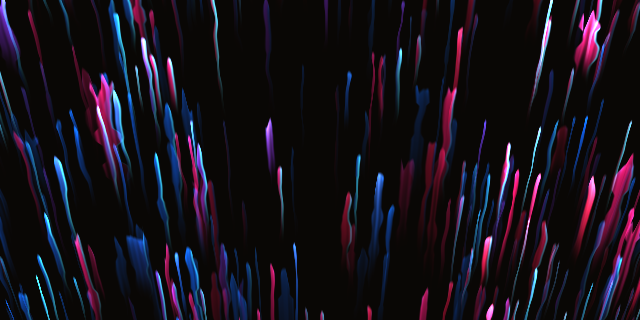
Reproduce this background procedurally as a Shadertoy shader.

```glsl
// Neon streaks in the dark: clustered pink, violet and blue columns with jagged
// heads and fading tails, all leaning toward a point far below the canvas.
// Each layer splits a fan-shaped space into cells; a cell holds at most one streak.

const int   LAYERS        = 6;
const float VANISH_DEPTH  = 2.7;    // distance of the vanishing point below the canvas
const float COLUMN_WIDTH  = 0.034;  // column width of the finest layer
const float LAYER_GROWTH  = 1.3;    // width ratio between successive layers
const float CELL_HEIGHT   = 0.46;
const float DENSITY       = 0.88;
const float BRIGHTNESS    = 1.2;
const float RIDGE_FREQ    = 120.0;  // fine lines running along the streaks
const float EDGE_SOFTNESS = 0.008;
const vec3  BACKGROUND    = vec3(0.037, 0.027, 0.018);
const vec3  PINK          = vec3(0.88, 0.07, 0.42);
const vec3  CRIMSON       = vec3(0.82, 0.05, 0.24);
const vec3  VIOLET        = vec3(0.40, 0.13, 0.72);
const vec3  BLUE          = vec3(0.02, 0.24, 0.64);
const vec3  CYAN          = vec3(0.22, 0.85, 0.98);

float hash(vec2 p) {
    return fract(sin(dot(p, vec2(127.1, 311.7))) * 43758.5453);
}

float noise1(float x, float seed) {
    float i = floor(x), f = fract(x);
    f = f * f * (3.0 - 2.0 * f);
    return mix(hash(vec2(i, seed)), hash(vec2(i + 1.0, seed)), f);
}

float noise2(vec2 p) {
    vec2 i = floor(p), f = fract(p);
    f = f * f * (3.0 - 2.0 * f);
    return mix(mix(hash(i), hash(i + vec2(1, 0)), f.x),
               mix(hash(i + vec2(0, 1)), hash(i + vec2(1, 1)), f.x), f.y);
}

// Chance of a streak: loose clusters, sparser around the middle
float clusterDensity(vec2 p) {
    float cluster = smoothstep(0.15, 0.72, noise2(p * vec2(5.0, 3.2) + 7.3));
    return cluster * mix(0.35, 1.0, smoothstep(0.05, 0.35, abs(p.x)));
}

// Blue prevails on the left, pink on the right
vec3 bodyColour(float pick, float side) {
    float hue = pick + 0.17 * side;
    vec3 c = mix(BLUE, VIOLET, smoothstep(0.38, 0.44, hue));
    c = mix(c, PINK, smoothstep(0.50, 0.56, hue));
    return mix(c, CRIMSON, smoothstep(0.78, 0.95, hue));
}

// Light of the streak in one cell; p is in fan space
vec3 streak(vec2 p, vec2 cell, float columnWidth, float layer) {
    vec2 id = cell + layer * vec2(57.0, 19.0);
    float seed = floor(hash(id) * 91.0);
    float pick = hash(id + 3.1), size = hash(id + 5.7), power = hash(id + 9.3);
    float coarse = layer / float(LAYERS - 1);

    vec2 head = vec2((cell.x + 0.5 + 0.2 * (hash(id + 1.7) - 0.5)) * columnWidth,
                     (cell.y + hash(id + 2.3)) * CELL_HEIGHT);
    if (hash(id + 4.9) > DENSITY * mix(1.0, 0.4, coarse) * clusterDensity(head)) return vec3(0.0);

    // Cross position from -1 to 1 with a wavering, stepped outline
    float halfWidth = columnWidth * mix(0.14, mix(0.28, 0.36, coarse), size);
    float waver = (noise1(p.y * 17.0, seed) - 0.5) * min(0.24 * columnWidth, 0.013);
    float outline = halfWidth * mix(0.6, 1.0, smoothstep(0.3, 0.7, noise1(p.y * 19.0, seed + 2.0)));
    float s = (p.x - head.x - waver) / outline;
    if (abs(s) > 1.0) return vec3(0.0);

    // Head made of uneven rounded steps; broad slabs get the most of them
    float jag = (noise1(p.x * 75.0, seed + 4.0) - 0.5) * mix(0.02, 0.09, coarse);
    float below = head.y - p.y - s * s * min(halfWidth, 0.018) * 1.4 - jag;
    float t = max(below, 0.0) / (CELL_HEIGHT * mix(0.35, 0.9, hash(id + 6.1)));
    float body = smoothstep(0.0, 0.016, below) * exp(-1.5 * t) * (1.0 - smoothstep(0.5, 1.0, t));
    body *= smoothstep(0.0, min(EDGE_SOFTNESS, 0.6 * outline), (1.0 - abs(s)) * outline);

    float ridge = 0.2 + 1.25 * noise1((p.x - 0.5 * waver) * RIDGE_FREQ, seed + 6.0);
    body *= mix(1.0, ridge, min(0.4 + 0.5 * t, 0.85));

    // Cool rim on the right edge, blue outline and hot tip at the head
    float gain = mix(0.26, 1.25, power * power) * mix(0.6, 1.45, noise2(head * 2.5 + 3.7));
    float inset = (1.0 - s) * outline;
    float rim = (1.0 - smoothstep(0.004, 0.013, inset)) * step(0.3, hash(id + 8.2));
    float tip = exp(-max(below, 0.0) * 45.0);
    vec3 colour = bodyColour(pick, p.x);
    vec3 rimColour = mix(BLUE, CYAN * 1.3, smoothstep(0.3, 0.85, power));
    vec3 light = mix(colour, rimColour, rim * 0.85);
    light += BLUE * tip * smoothstep(0.2, 0.8, abs(s));
    light += (colour * 0.5 + CYAN * 0.2) * tip * power;
    light += vec3(0.6, 0.5, 0.6) * smoothstep(0.88, 1.0, power) * (1.0 - abs(s)) * exp(-4.0 * t);
    return light * body * gain;
}

void mainImage(out vec4 fragColor, in vec2 fragCoord) {
    vec2 uv = fragCoord / iResolution.y;
    float centreX = 0.5 * iResolution.x / iResolution.y;

    // Fan space: straight columns here converge below the canvas
    float spread = (VANISH_DEPTH + 0.5) / (VANISH_DEPTH + uv.y);
    vec2 p = vec2((uv.x - centreX) * spread, uv.y);

    vec3 light = vec3(0.0);
    float columnWidth = COLUMN_WIDTH;
    for (int i = 0; i < LAYERS; i++) {
        float layer = float(i);
        vec2 q = p + layer * vec2(0.0137, 0.17);
        vec2 cell = floor(q / vec2(columnWidth, CELL_HEIGHT));
        // Tails may hang down from the cell above
        light += streak(q, cell, columnWidth, layer);
        light += streak(q, cell + vec2(0.0, 1.0), columnWidth, layer);
        columnWidth *= LAYER_GROWTH;
    }

    vec3 colour = BACKGROUND + light * BRIGHTNESS;
    fragColor = vec4(min(colour, 1.0), 1.0);
}
```
